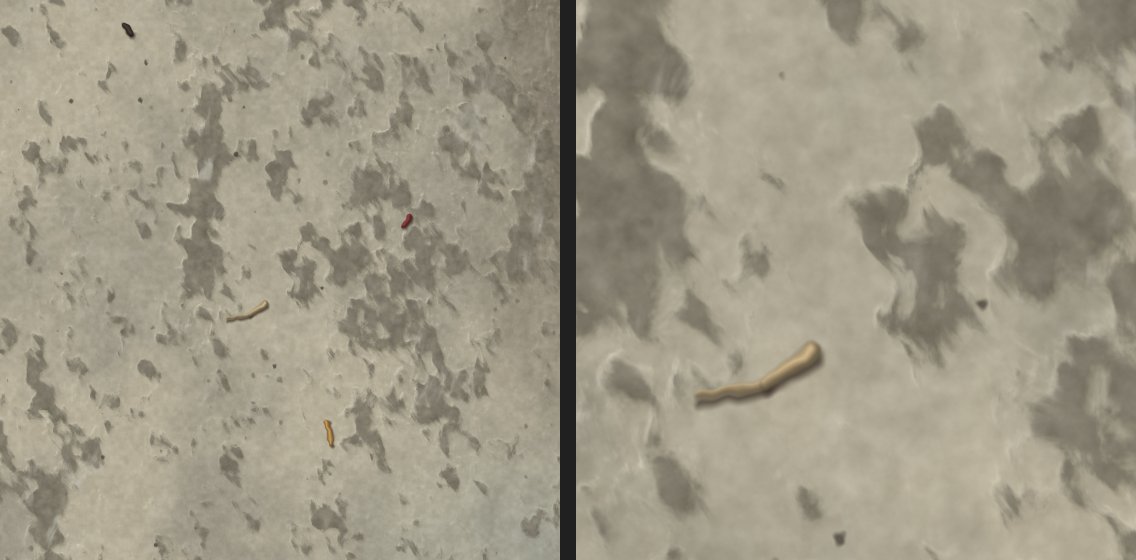
Left: the whole. Right: its middle third, enlarged.
A WebGL 2 fragment shader for this texture:

```glsl
#version 300 es
precision highp float;

uniform vec2 u_resolution;
out vec4 outColor;

float hash(vec2 cell, uint seed) {
    uvec2 q = uvec2(ivec2(cell));
    uint h = q.x * 1597334677u ^ q.y * 3812015801u ^ seed * 2798796415u;
    h = (h ^ (h >> 16u)) * 2146121005u;
    h = (h ^ (h >> 15u)) * 2221713035u;
    return float((h ^ (h >> 16u)) >> 8u) / 16777216.0;
}

float noise(vec2 p, uint seed) {
    vec2 i = floor(p), f = fract(p);
    f = f * f * (3.0 - 2.0 * f);
    return mix(mix(hash(i, seed), hash(i + vec2(1, 0), seed), f.x),
               mix(hash(i + vec2(0, 1), seed), hash(i + vec2(1, 1), seed), f.x), f.y);
}

float fbm(vec2 p, uint seed) {
    float sum = 0.0, amp = 0.52;
    for (uint i = 0u; i < 5u; i++) {
        sum += amp * noise(p, seed + i);
        p = mat2(1.6, 1.2, -1.2, 1.6) * p + 7.3;
        amp *= 0.5;
    }
    return sum;
}

float band(float x, float centre, float width) {
    float d = (x - centre) / width;
    return exp(-d * d);
}

// How strongly the surface is worn, gathered in upright bands
float wear(vec2 p) {
    float x = p.x + 0.08 * (noise(p * vec2(3.0, 6.0), 11u) - 0.5);
    float left = band(x, 0.05 + 0.06 * (1.0 - p.y), 0.05);
    left *= 0.35 + 0.65 * smoothstep(0.4, 0.05, p.y);
    float middle = band(x, 0.34, 0.05) * smoothstep(0.28, 0.45, p.y);
    float top = 0.85 * band(x, 0.57, 0.05) * smoothstep(0.72, 0.92, p.y);
    float right = band(x, 0.73, 0.12) * smoothstep(0.12, 0.3, p.y) * smoothstep(0.98, 0.75, p.y);
    float edge = 0.7 * band(x, 0.96, 0.06) * smoothstep(0.35, 0.6, p.y);
    return min(left + middle + top + right + edge, 1.0);
}

// Broad lumps broken up by finer crumbling
float patchHeight(vec2 p, float worn) {
    vec2 warp = vec2(noise(p * 40.0, 21u), noise(p * 40.0, 22u)) - 0.5;
    vec2 q = p + 0.014 * warp + vec2(0.2 * p.y, 0.0);
    float lumps = fbm(q * vec2(24.0, 15.0), 31u) - 0.5;
    float crumbs = fbm(q * vec2(62.0, 46.0), 36u) - 0.5;
    return 0.39 + 0.8 * lumps + 0.55 * crumbs + 0.2 * worn;
}

// Distance to a capsule whose radius changes from end to end
float taper(vec2 p, vec2 a, vec2 b, float ra, float rb) {
    vec2 ab = b - a;
    float t = clamp(dot(p - a, ab) / dot(ab, ab), 0.0, 1.0);
    return length(p - a - ab * t) - mix(ra, rb, t);
}

float cover(float d, float blur) {
    return smoothstep(blur, -blur, d);
}

// Small dark pits, one possible per grid cell
float pits(vec2 p, float cells, float chance, uint seed, float blur) {
    vec2 id = floor(p * cells);
    vec2 centre = 0.25 + 0.5 * vec2(hash(id, seed), hash(id, seed + 1u));
    float radius = mix(0.001, 0.004, hash(id, seed + 2u));
    vec2 d = (fract(p * cells) - centre) / cells;
    d += 0.004 * (vec2(noise(p * 180.0, seed), noise(p * 180.0, seed + 4u)) - 0.5);
    return step(hash(id, seed + 3u), chance) * cover(length(d * vec2(1.0, 0.8)) - radius, blur);
}

// Elongated fragment with a cast shadow and a lit upper side
vec3 fragment(vec3 base, vec2 p, vec2 a, vec2 b, vec2 radii, vec3 tint, float blur) {
    vec2 q = p + 0.004 * (vec2(noise(p * 130.0, 51u), noise(p * 130.0, 52u)) - 0.5);
    float shadow = cover(taper(q + vec2(-0.002, 0.004), a, b, radii.x, radii.y), 2.0 * blur);
    float body = taper(q, a, b, radii.x, radii.y);
    float lit = cover(taper(q + vec2(0.001, -0.002), a, b, radii.x * 0.5, radii.y * 0.5), 2.0 * blur);
    base = mix(base, vec3(0.25, 0.21, 0.17), 0.8 * shadow);
    return mix(base, tint * mix(0.65, 1.25, lit), cover(body, blur));
}

void main() {
    float size = min(u_resolution.x, u_resolution.y);
    vec2 p = gl_FragCoord.xy / size;
    float blur = max(0.0018, 1.0 / size);

    // Mottled cement
    float cloud = fbm(p * vec2(5.0, 4.0), 1u) + 0.35 * (fbm(p * 24.0, 6u) - 0.5);
    vec3 color = mix(vec3(0.615, 0.595, 0.53), vec3(0.71, 0.68, 0.597), smoothstep(0.22, 0.72, cloud));
    float cool = smoothstep(0.45, 1.0, p.x) * smoothstep(0.35, 0.0, p.y);
    color = mix(color, vec3(0.59, 0.61, 0.57), 0.5 * cool);

    // Brown stain on the right
    float stainEdge = p.x + 0.22 * (fbm(p * vec2(9.0, 4.0), 12u) - 0.5);
    float stain = smoothstep(0.8, 1.02, stainEdge) * smoothstep(0.05, 0.6, p.y);
    color = mix(color, vec3(0.44, 0.41, 0.36), 0.75 * stain);

    // Worn grey patches with raised rims
    float worn = wear(p);
    float height = patchHeight(p, worn);
    float slope = height - patchHeight(p + vec2(-0.003, 0.004), worn);
    float hollow = smoothstep(0.51, 0.65, height);
    vec3 grey = mix(vec3(0.4, 0.38, 0.325), vec3(0.54, 0.52, 0.46), fbm(p * 60.0, 41u));
    color = mix(color, grey, 0.9 * hollow);
    float rim = band(height, 0.54, 0.08) * (0.4 + 0.6 * worn);
    color += rim * clamp(slope * 0.9, -0.1, 0.13);

    // Pale upright scrapes, broken into short strokes
    vec2 along = vec2(p.x - 0.18 * p.y + 0.03 * noise(p * 12.0, 61u), p.y);
    float scrape = smoothstep(0.6, 0.82, fbm(along * vec2(46.0, 13.0), 62u));
    scrape *= smoothstep(0.35, 0.65, noise(p * 30.0, 67u));
    color = mix(color, vec3(0.73, 0.72, 0.67), scrape * (0.2 + 0.5 * worn));

    // Grain and pits
    color += 0.06 * (fbm(p * 48.0, 76u) - 0.5) + 0.09 * (fbm(p * 115.0, 71u) - 0.5);
    color = mix(color, vec3(0.27, 0.25, 0.22), 0.75 * pits(p, 13.0, 0.09, 81u, blur));
    color = mix(color, vec3(0.42, 0.4, 0.35), 0.6 * pits(p, 23.0, 0.12, 91u, blur));

    // Loose fragments
    vec3 straw = vec3(0.66, 0.58, 0.44);
    vec2 bend = vec2(0.447, 0.439);
    color = fragment(color, p, vec2(0.405, 0.43), bend, vec2(0.002, 0.003), straw, blur);
    color = fragment(color, p, bend, vec2(0.473, 0.457), vec2(0.003, 0.006), straw, blur);
    color = fragment(color, p, vec2(0.584, 0.245), vec2(0.592, 0.207), vec2(0.005, 0.004), vec3(0.66, 0.5, 0.27), blur);
    color = fragment(color, p, vec2(0.722, 0.597), vec2(0.732, 0.612), vec2(0.005, 0.005), vec3(0.46, 0.2, 0.21), blur);
    color = fragment(color, p, vec2(0.222, 0.956), vec2(0.233, 0.94), vec2(0.005, 0.006), vec3(0.22, 0.2, 0.17), blur);

    outColor = vec4(clamp(color, 0.0, 1.0), 1.0);
}
```
